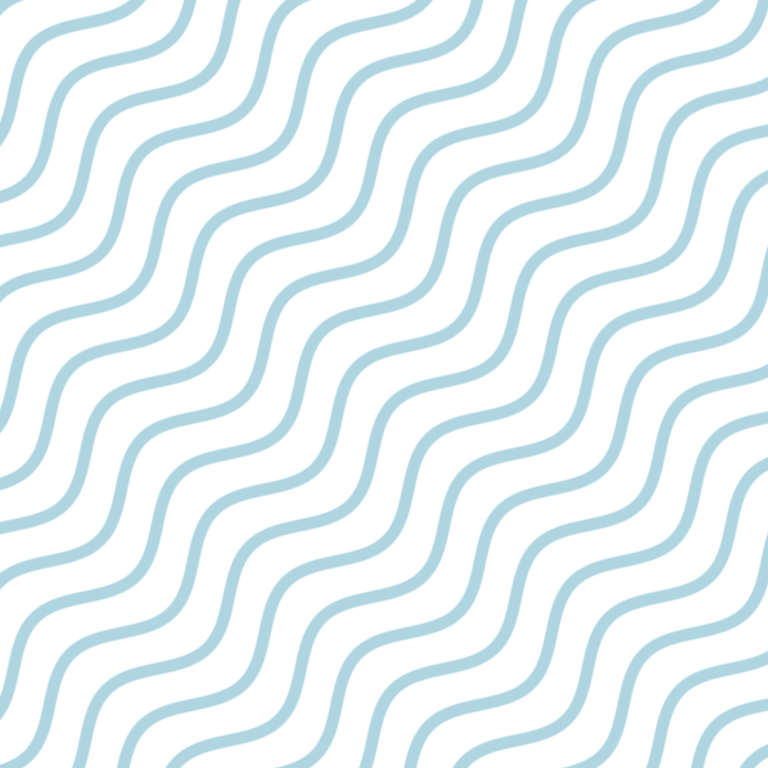
Write a WebGL 2 fragment shader that draws this pattern.

```glsl
#version 300 es
precision highp float;

uniform vec2 u_resolution;
out vec4 fragColor;

const float TAU = 6.2831853;
const vec3 WHITE = vec3(1.0);
const vec3 PALE_BLUE = vec3(0.685, 0.838, 0.88);

const float TILE = 0.3737;                     // repeat along x and y
const float WAVELENGTH = TILE * 0.70710678;    // repeat along the diagonal
const float SPACING = WAVELENGTH / 4.0;        // four lines per tile
const float AMPLITUDE = 0.0273;
const float LINE_WIDTH = 0.0158;
const float EDGE_SOFTNESS = 0.0018;
const vec2 WAVE_ORIGIN = vec2(-0.0747, 0.0338);

// x runs along the rising diagonal, y across it from the top left corner
vec2 diagonalAxes(vec2 p) {
    float down = 1.0 - p.y;
    return vec2(p.x - down, p.x + down) * 0.70710678;
}

// Distance to the nearest of a stack of parallel sine curves
float waveDistance(vec2 p, float wavelength, float amplitude, float spacing) {
    float k = TAU / wavelength;
    float offset = p.y + amplitude * sin(k * p.x);
    float slope = amplitude * k * cos(k * p.x);
    float nearest = abs(offset - spacing * round(offset / spacing));
    return nearest / sqrt(1.0 + slope * slope);
}

float strokeMask(float dist, float width, float softness) {
    return 1.0 - smoothstep(-softness, softness, dist - 0.5 * width);
}

void main() {
    float side = min(u_resolution.x, u_resolution.y);
    vec2 p = diagonalAxes(gl_FragCoord.xy / side) - WAVE_ORIGIN;

    // Wavy diagonal lines on a plain ground
    float dist = waveDistance(p, WAVELENGTH, AMPLITUDE, SPACING);
    float softness = max(EDGE_SOFTNESS, 0.75 / side);
    float ink = strokeMask(dist, LINE_WIDTH, softness);

    fragColor = vec4(mix(WHITE, PALE_BLUE, ink), 1.0);
}
```
